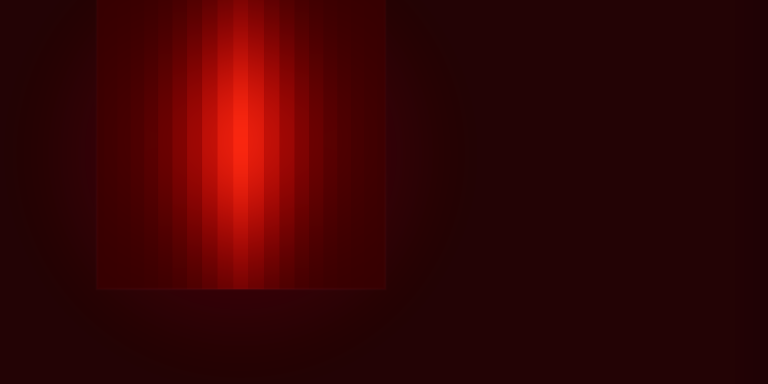
A WebGL 1 fragment shader for this background:

```glsl
precision highp float;

uniform vec2 u_resolution;

const vec2 GLOW_CENTER = vec2(0.627, 0.635);
const vec2 PANEL_CENTER = vec2(0.628, 0.747);
const vec2 PANEL_HALF = vec2(0.376, 0.5);
const vec3 NIGHT = vec3(0.138, 0.010, 0.021);
const vec3 EMBER = vec3(0.075, -0.006, 0.002);
const vec3 PANEL_DARK = vec3(0.205, 0.002, 0.006);
const vec3 PANEL_WARM = vec3(0.275, 0.000, 0.000);
const vec3 EDGE_LIGHT = vec3(0.035, 0.016, 0.022);

float bell(float x, float width) {
  float t = x / width;
  return exp(-t * t);
}

float boxDistance(vec2 p, vec2 halfSize) {
  vec2 q = abs(p) - halfSize;
  return length(max(q, 0.0)) + min(max(q.x, q.y), 0.0);
}

// Rib coordinate: ribs narrow slightly away from the middle
float ribCoordinate(float offset) {
  float d = abs(offset);
  return 23.4 * d * (1.0 + 0.384 * d) + 0.5;
}

// Staircase with softened steps
float smoothFloor(float x, float softness) {
  return floor(x) + smoothstep(1.0 - softness, 1.0, fract(x));
}

// Dark surround with a round halo and a cooler ring at its rim
vec3 surround(vec2 p) {
  float r = length(p - vec2(GLOW_CENTER.x, 0.6));
  float halo = 1.0 - smoothstep(0.28, 0.62, r);
  vec3 color = NIGHT + EMBER * halo;
  color.b -= 0.011 * bell(r - 0.54, 0.07);
  return color;
}

// Light seen through vertical ribs, each holding one level
vec3 ribbedGlow(vec2 p, float pixel) {
  vec2 d = p - GLOW_CENTER;
  float coordinate = ribCoordinate(d.x);
  float rib = smoothFloor(coordinate, min(pixel * 36.0, 1.0));
  float across = exp(-pow(rib / 3.8, 1.5));
  float along = bell(d.y, max(0.37 - 0.016 * rib, 0.2));
  float shade = 1.0 - 0.05 * (fract(coordinate) - 0.5) * step(0.5, rib);
  float light = across * along * shade;
  vec3 base = mix(PANEL_DARK, PANEL_WARM, bell(length(d), 0.36));
  return base + vec3(0.70 * light, 0.15 * pow(light, 2.4), 0.06 * light * light);
}

// Faint rim, fading toward the lower corners
float rimLight(vec2 p, float distanceToPanel, float pixel) {
  float cornerFade = 1.0 - smoothstep(0.28, 0.46, length(p - vec2(PANEL_CENTER.x, 0.4)));
  return bell(distanceToPanel, max(0.003, pixel)) * mix(0.45, 1.0, cornerFade);
}

void main() {
  vec2 p = gl_FragCoord.xy / u_resolution.y;
  float pixel = 1.0 / u_resolution.y;

  // The panel continues past the top of the canvas
  vec2 panelPoint = p - PANEL_CENTER - vec2(0.0, 0.2);
  float distanceToPanel = boxDistance(panelPoint, PANEL_HALF + vec2(0.0, 0.2));
  float inside = 1.0 - smoothstep(-pixel, pixel, distanceToPanel);

  vec3 color = mix(surround(p), ribbedGlow(p, pixel), inside);
  color += EDGE_LIGHT * rimLight(p, distanceToPanel, pixel);

  // Slight falloff at the far right
  float aspect = u_resolution.x / u_resolution.y;
  color *= 1.0 - 0.1 * smoothstep(aspect - 0.12, aspect, p.x);
  gl_FragColor = vec4(clamp(color, 0.0, 1.0), 1.0);
}
```
